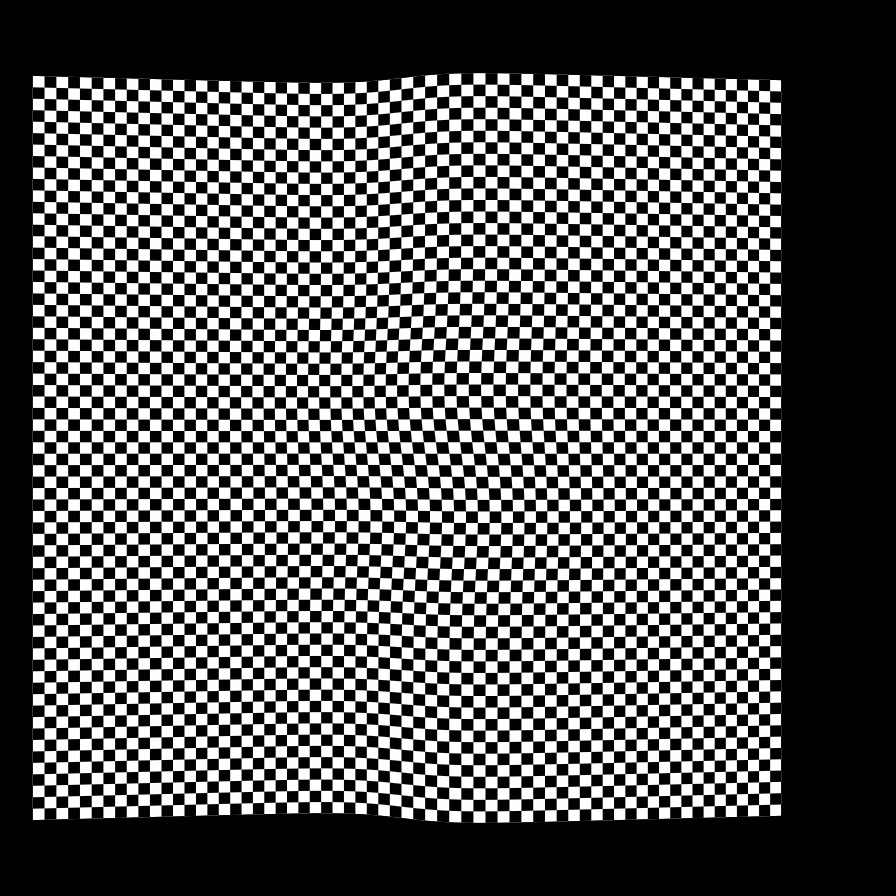
Give the GLSL for this pattern, as a Shadertoy shader.

```glsl
const vec3 DARK = vec3(0.005);
const vec3 LIGHT = vec3(0.995);
const float CELLS = 65.0;             // cells across and down, odd
const vec2 VIEW = vec2(0.5);          // vanishing point of the sheet
const vec2 SHEET_OFFSET = vec2(35.9, 32.5); // cells from lower left to VIEW
const float PITCH = 0.01271;          // cell size at the fold
const float TILT = 0.0008;            // loss of pitch per unit of x
const float FOLD_X = 0.449;
const float FOLD_WIDTH = 0.0586;
const float FOLD_HEIGHT = 0.00026;    // pitch change across the fold
const float STRETCH = 1.01;
const float BULGE = 0.04;             // extra width near the middle
const float BULGE_RADIUS = 0.21;
const vec2 SHEAR_CENTER = vec2(0.49, 0.495);
const vec2 SHEAR_RADIUS = vec2(0.10, 0.072);
const float SHEAR_AMOUNT = 0.009;

// Leans the columns sideways around the centre.
vec2 shearCenter(vec2 p) {
    vec2 t = (p - SHEAR_CENTER) / SHEAR_RADIUS;
    p.x += SHEAR_AMOUNT * t.y * exp(-0.5 * dot(t, t));
    return p;
}

// Maps the canvas to cell coordinates on the rippled sheet.
vec2 sheetCoords(vec2 uv) {
    vec2 p = shearCenter(uv);
    float x = p.x - FOLD_X;
    float pitch = PITCH - TILT * x + FOLD_HEIGHT * tanh(x / FOLD_WIDTH);
    vec2 q = p - VIEW;
    float bulge = q.x / BULGE_RADIUS;
    q.x /= STRETCH + BULGE * exp(-bulge * bulge);
    return q / pitch + SHEET_OFFSET;
}

// Smoothed square wave: +1 in even cells, -1 in odd ones.
vec2 squareWave(vec2 t, vec2 width) {
    vec2 edge = 0.5 - abs(mod(t + 0.5, 2.0) - 1.0);
    return clamp(2.0 * edge / width, -1.0, 1.0);
}

void mainImage(out vec4 fragColor, in vec2 fragCoord) {
    vec2 uv = fragCoord / iResolution.xy;
    vec2 cell = sheetCoords(uv);
    vec2 width = max(fwidth(cell), vec2(1e-4));

    // Checkerboard
    vec2 wave = squareWave(cell, width);
    float checker = 0.5 + 0.5 * wave.x * wave.y;

    // Sheet outline; the dark margin closes on itself at the canvas edges
    vec2 inside = min(cell, CELLS - cell);
    vec2 cover = clamp(0.5 + inside / width, 0.0, 1.0);

    fragColor = vec4(mix(DARK, LIGHT, checker * cover.x * cover.y), 1.0);
}
```
